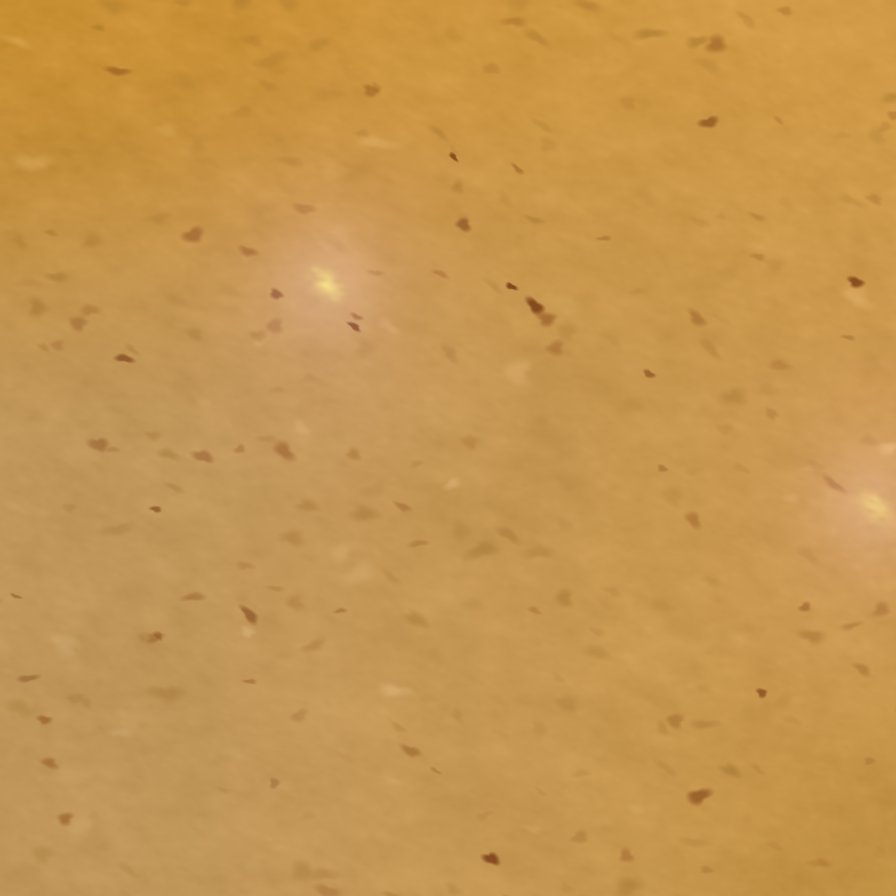
Reproduce this texture procedurally as a WebGL 2 fragment shader.

```glsl
#version 300 es
precision highp float;
// Warm ochre polished surface with scattered brown flecks and two soft lamp reflections.

uniform vec2 u_resolution;
out vec4 fragColor;

vec3 hash3(vec2 cell, float seed) {
  vec3 q = fract(vec3(cell.xyx) * vec3(0.1031, 0.103, 0.0973) + seed * 0.137);
  q += dot(q, q.yxz + 33.33);
  return fract((q.xxy + q.yzz) * q.zyx);
}

mat2 rotation(float angle) {
  float c = cos(angle), s = sin(angle);
  return mat2(c, -s, s, c);
}

// Cellular mottling: soft stretched blobs of random sign, one per cell
float mottle(vec2 p, float cells, float seed) {
  p = rotation(-0.3) * p * cells * vec2(0.75, 1.25);
  vec2 home = floor(p);
  float sum = 0.0;
  for (int j = -1; j <= 1; j++)
    for (int i = -1; i <= 1; i++) {
      vec2 cell = home + vec2(i, j);
      vec3 h = hash3(cell + 50.0, seed);
      vec2 d = p - cell - h.xy;
      sum += (h.z * 2.0 - 1.0) * exp(-5.0 * dot(d, d));
    }
  return sum;
}

// Flecks: irregular slanted ovals; few strong, most faint
float flecks(vec2 p, float cells, float radius, float blur, float rarity, float seed) {
  vec2 home = floor(p * cells);
  float cover = 0.0;
  for (int j = -1; j <= 1; j++)
    for (int i = -1; i <= 1; i++) {
      vec2 cell = home + vec2(i, j);
      vec3 place = hash3(cell + 7.0, seed);
      vec3 shape = hash3(cell + 91.0, seed + 3.0);
      vec2 d = rotation(-0.25 + (shape.x - 0.5) * 0.9) * (p - (cell + place.xy) / cells);
      d.y *= 1.3 + 1.2 * shape.y;
      float angle = atan(d.y, d.x);
      float wobble = 1.0 + 0.22 * sin(2.0 * angle + 6.3 * place.x) + 0.15 * sin(3.0 * angle + 6.3 * place.y);
      float size = radius * (0.6 + 0.7 * shape.z) * wobble;
      float strength = pow(place.z, rarity);
      cover = max(cover, strength * (1.0 - smoothstep(size * (1.0 - blur), size * (1.0 + blur), length(d))));
    }
  return cover;
}

// Reflection: wide pale halo around a small broken bright core
vec3 reflection(vec2 p, vec2 centre, float power) {
  vec2 d = p - centre;
  float halo = exp(-dot(d, d) / 0.0042);
  float wide = exp(-dot(d * vec2(1.0, 0.75), d * vec2(1.0, 0.75)) / 0.018);
  d = rotation(-0.75) * d;
  float core = exp(-dot(d * vec2(0.8, 1.25), d * vec2(0.8, 1.25)) / 0.00022);
  core *= 0.75 + 0.6 * mottle(p, 110.0, 8.0);
  return wide * vec3(0.02, 0.01, 0.05) + halo * vec3(0.05, 0.06, 0.12)
    + power * core * vec3(0.13, 0.24, 0.06);
}

void main() {
  vec2 p = gl_FragCoord.xy / u_resolution.y;
  vec2 uv = gl_FragCoord.xy / u_resolution;

  // Broad light: greyer lower left, orange along the top
  vec3 low = mix(vec3(0.752, 0.588, 0.352), vec3(0.79, 0.592, 0.295), smoothstep(0.05, 1.05, uv.x));
  vec3 high = mix(vec3(0.785, 0.56, 0.2), vec3(0.82, 0.605, 0.275), smoothstep(0.0, 0.9, uv.x));
  vec3 color = mix(low, high, smoothstep(0.5, 1.02, uv.y + 0.06 * (0.5 - uv.x)));
  color -= vec3(0.035, 0.025, 0.03) * smoothstep(0.45, 1.1, uv.x - uv.y);

  // Faint clouds and fine grain
  float tone = 0.014 * mottle(p, 9.0, 1.0) + 0.016 * mottle(p, 28.0, 2.0)
    + 0.013 * mottle(p, 65.0, 4.0) + 0.009 * mottle(p, 130.0, 5.0);
  color += tone * vec3(1.0, 0.95, 0.9);

  // Pale and dull smudges beneath the sharp flecks
  color += vec3(0.06, 0.07, 0.08) * flecks(p, 10.0, 0.012, 0.8, 4.0, 11.0);
  color = mix(color, vec3(0.6, 0.42, 0.16), 0.45 * flecks(p, 17.0, 0.0105, 0.7, 3.0, 13.0));
  color = mix(color, vec3(0.56, 0.32, 0.12), 0.6 * flecks(p, 11.0, 0.0085, 0.6, 2.5, 17.0));
  color = mix(color, vec3(0.46, 0.22, 0.07), 0.9 * flecks(p, 9.0, 0.0085, 0.5, 3.2, 23.0));

  color += reflection(p, vec2(0.365, 0.684), 1.0);
  color += reflection(p, vec2(0.977, 0.434), 0.75);
  fragColor = vec4(clamp(color, 0.0, 1.0), 1.0);
}
```
